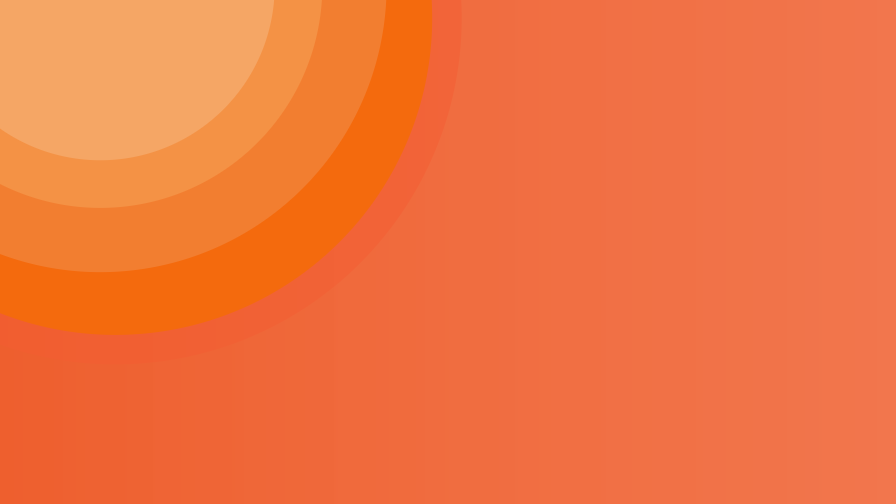
Write a WebGL 1 fragment shader that draws this background.

```glsl
precision mediump float;

uniform vec2 u_resolution;

#define SUN_CENTER vec2(0.199, 1.028)
#define RIM_CENTER vec2(0.229, 0.964)
#define HALO_RADIUS 0.687
#define RIM_RADIUS 0.6285
#define OUTER_RADIUS 0.568
#define MIDDLE_RADIUS 0.4405
#define CORE_RADIUS 0.346
#define HALO_STRENGTH 0.5
#define BAND_WIDTH 0.101
#define BAND_OFFSET 0.07
#define BAND_STRENGTH 0.35

const vec3 SKY_LEFT = vec3(0.932, 0.372, 0.180);
const vec3 SKY_MIDDLE = vec3(0.942, 0.425, 0.248);
const vec3 SKY_RIGHT = vec3(0.948, 0.463, 0.302);
const vec3 HALO_COLOR = vec3(0.955, 0.360, 0.195);
const vec3 RIM_COLOR = vec3(0.957, 0.415, 0.050);
const vec3 OUTER_COLOR = vec3(0.950, 0.495, 0.190);
const vec3 MIDDLE_COLOR = vec3(0.957, 0.573, 0.270);
const vec3 CORE_COLOR = vec3(0.962, 0.650, 0.395);

// Antialiased disc coverage, in units of the canvas height
float disc(vec2 point, vec2 center, float radius) {
    float pixel = 1.0 / u_resolution.y;
    return clamp(0.5 - (length(point - center) - radius) / pixel, 0.0, 1.0);
}

// Horizontal gradient with faint vertical bands
vec3 sky(float x) {
    float band = floor((x - BAND_OFFSET) / BAND_WIDTH) + 0.5;
    float stepped = clamp(band * BAND_WIDTH + BAND_OFFSET, 0.0, 1.0);
    float t = mix(x, stepped, BAND_STRENGTH);
    vec3 leftHalf = mix(SKY_LEFT, SKY_MIDDLE, clamp(t * 2.0, 0.0, 1.0));
    return mix(leftHalf, SKY_RIGHT, clamp(t * 2.0 - 1.0, 0.0, 1.0));
}

void main() {
    vec2 point = gl_FragCoord.xy / u_resolution.y;
    vec3 color = sky(gl_FragCoord.x / u_resolution.x);

    // Faint halo and saturated rim
    color = mix(color, HALO_COLOR, HALO_STRENGTH * disc(point, RIM_CENTER, HALO_RADIUS));
    color = mix(color, RIM_COLOR, disc(point, RIM_CENTER, RIM_RADIUS));

    // Concentric sun discs
    color = mix(color, OUTER_COLOR, disc(point, SUN_CENTER, OUTER_RADIUS));
    color = mix(color, MIDDLE_COLOR, disc(point, SUN_CENTER, MIDDLE_RADIUS));
    color = mix(color, CORE_COLOR, disc(point, SUN_CENTER, CORE_RADIUS));

    gl_FragColor = vec4(color, 1.0);
}
```
